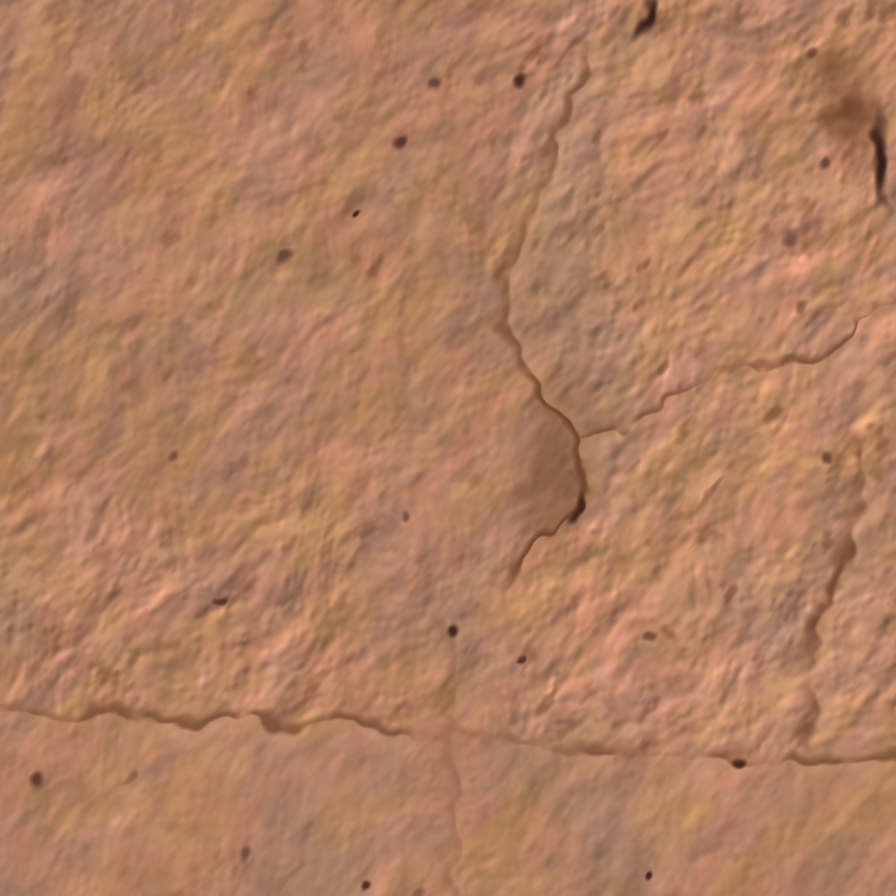
This texture is drawn by a three.js fragment shader. Its source:

```glsl
// Weathered sandstone: soft diagonal grain lit from the upper left, with
// rough and smooth zones, a raised slab edge, broken cracks and dark pits.
// Stretched value noise gives relief and stains; warped curves give cracks.
varying vec2 vUv;

const vec3 MAUVE = vec3(0.676, 0.490, 0.398);
const vec3 OCHRE = vec3(0.692, 0.504, 0.352);
const vec3 ROSE = vec3(0.715, 0.492, 0.384);
const vec3 PALE = vec3(0.800, 0.605, 0.450);
const vec3 SLATE = vec3(0.590, 0.460, 0.380);
const vec3 BROWN = vec3(0.450, 0.280, 0.185);
const vec3 HOLLOW = vec3(0.220, 0.125, 0.100);
const vec2 GRAIN_DIR = vec2(0.616, 0.788);
const vec2 GRAIN_SCALE = vec2(24.0, 42.0);
const vec2 LIGHT_STEP = vec2(-0.0045, 0.0050);
const float EXPOSURE = 1.0;
const float RELIEF = 0.78;
const float PIT_CELLS = 11.0;
const float PIT_SHARE = 0.19;

float hash(vec2 p) {
  return fract(sin(dot(p, vec2(127.1, 311.7))) * 43758.5453);
}

float noise(vec2 p) {
  vec2 i = floor(p);
  vec2 f = fract(p);
  f = f * f * (3.0 - 2.0 * f);
  float low = mix(hash(i), hash(i + vec2(1.0, 0.0)), f.x);
  float high = mix(hash(i + vec2(0.0, 1.0)), hash(i + vec2(1.0)), f.x);
  return mix(low, high, f.y);
}

float fbm(vec2 p) {
  return 0.5 * noise(p) + 0.3 * noise(p * 2.03 + 17.3) + 0.2 * noise(p * 4.1 + 52.4);
}

// Axes along and across the grain
vec2 toGrain(vec2 p) {
  return vec2(dot(p, GRAIN_DIR), dot(p, vec2(-GRAIN_DIR.y, GRAIN_DIR.x)));
}

float height(vec2 p) {
  vec2 bend = 0.025 * vec2(noise(p * 13.0), noise(p * 13.0 + 40.0));
  return fbm(toGrain(p + bend) * GRAIN_SCALE) + 0.6 * noise((p + bend) * 27.0 + 5.0);
}

float blob(vec2 p, vec2 center, vec2 radius) {
  return 1.0 - smoothstep(0.2, 1.0, length((p - center) / radius));
}

// One between a and b, with faded ends
float span(float x, float a, float b) {
  return smoothstep(a, a + 0.05, x) * (1.0 - smoothstep(b - 0.05, b, x));
}

// Shadow (x) below zero distance and lit rim (y) above it
vec2 lip(float d, float width) {
  float shadow = smoothstep(-width, 0.0, d) * (1.0 - smoothstep(0.0, 0.4 * width, d));
  float rim = smoothstep(0.0, 0.5 * width, d) * (1.0 - smoothstep(0.5 * width, 2.0 * width, d));
  return vec2(shadow, rim);
}

// Scattered pits, slightly drawn out along the grain
float pits(vec2 p) {
  float sum = 0.0;
  for (int k = 0; k < 9; k++) {
    vec2 id = floor(p * PIT_CELLS) + vec2(mod(float(k), 3.0), floor(float(k) / 3.0)) - 1.0;
    vec2 spot = id + vec2(hash(id + 3.1), hash(id + 7.7));
    vec2 d = toGrain(p - spot / PIT_CELLS) * vec2(0.75, 1.15);
    float radius = mix(0.006, 0.012, hash(id + 12.9));
    float depth = step(hash(id + 21.3), PIT_SHARE) * mix(0.3, 0.95, hash(id + 31.7));
    sum = max(sum, depth * (1.0 - smoothstep(0.2 * radius, radius, length(d))));
  }
  return sum;
}

void main() {
  vec2 p = vUv;
  vec2 g = toGrain(p);
  vec2 wobble = vec2(fbm(p * 16.0), fbm(p * 16.0 + 60.0)) - 0.5;
  vec2 jitter = vec2(noise(p * 60.0), noise(p * 60.0 + 20.0)) - 0.5;
  vec2 q = p + 0.045 * wobble + 0.009 * jitter;
  float gaps = smoothstep(0.28, 0.66, fbm(p * 21.0 + 3.0));

  // Rough zones: right block and the band above the ledge
  float ledge = q.y - mix(0.205, 0.155, smoothstep(0.1, 0.75, p.x));
  float block = smoothstep(0.54, 0.66, q.x + 0.05 * sin(q.y * 9.0));
  float band = blob(q, vec2(0.22, 0.31), vec2(0.42, 0.20));
  float rough = mix(0.42, 0.62 + 0.38 * max(block, band), smoothstep(-0.01, 0.03, ledge));

  // Stains and grain
  vec3 color = mix(MAUVE, OCHRE, smoothstep(0.3, 0.7, fbm(g * vec2(13.0, 20.0) + 30.0)));
  color = mix(color, ROSE, 0.8 * smoothstep(0.46, 0.72, fbm(g * vec2(18.0, 30.0) + 80.0)));
  color = mix(color, SLATE, 0.6 * smoothstep(0.56, 0.82, fbm(p * 6.0 + 11.0)));
  float relief = height(p) - height(p + LIGHT_STEP);
  float tone = 0.20 * (fbm(g * vec2(34.0, 58.0) + 50.0) - 0.5) + 0.12 * (fbm(p * 8.0 + 70.0) - 0.5);
  color *= EXPOSURE + RELIEF * rough * relief + tone + 0.05 * block * rough;
  float flake = smoothstep(0.58, 0.84, fbm(g * vec2(30.0, 48.0) + 90.0));
  float nick = smoothstep(0.62, 0.90, fbm(g * vec2(26.0, 46.0) + 140.0));
  color = mix(color, PALE, 0.7 * rough * flake);
  color = mix(color, BROWN, 0.6 * rough * nick);

  // Slab edge, its branch, the right crack, the ledge and a faint joint
  float slab = q.x - 0.565 - 0.09 * exp(-pow((q.y - 0.48) / 0.1, 2.0)) - 0.09 * smoothstep(0.65, 0.95, q.y);
  float branch = 0.508 + 0.09 * smoothstep(0.64, 0.85, q.x) + 0.08 * smoothstep(0.92, 1.02, q.x) - q.y;
  float side = q.x - 0.91 - 0.045 * smoothstep(0.18, 0.51, q.y);
  vec2 lips = lip(slab, 0.016) * span(q.y, 0.31, 0.96) * mix(0.35 + 0.3 * gaps, 1.0, span(q.y, 0.33, 0.60));
  lips = max(lips, lip(branch, 0.011) * span(q.x, 0.62, 1.2) * (0.2 + 0.55 * gaps));
  lips = max(lips, lip(side, 0.020) * span(q.y, 0.16, 0.53) * (0.2 + 0.7 * gaps));
  lips = max(lips, lip(-ledge, 0.014) * (0.12 + 0.6 * gaps));
  lips = max(lips, lip(q.x - 0.503, 0.014) * span(q.y, -0.2, 0.34) * 0.25);
  float shade = 0.45 * blob(q, vec2(0.625, 0.47), vec2(0.06, 0.13));
  shade = max(shade, (0.4 + 0.6 * gaps) * blob(q, vec2(0.95, 0.88), vec2(0.048, 0.09)));
  color = mix(color, PALE, 0.45 * lips.y);
  color = mix(color, BROWN, max(shade, lips.x));

  // Deep slits and pits
  float deep = blob(q, vec2(0.716, 0.985), vec2(0.011, 0.035));
  deep = max(deep, blob(q, vec2(0.986, 0.82), vec2(0.014, 0.08)));
  deep = max(deep, 0.9 * blob(q, vec2(0.647, 0.44), vec2(0.009, 0.025)));
  deep = max(deep, pits(p + 0.012 * wobble + 0.008 * jitter));
  gl_FragColor = vec4(mix(color, HOLLOW, deep), 1.0);
}
```
